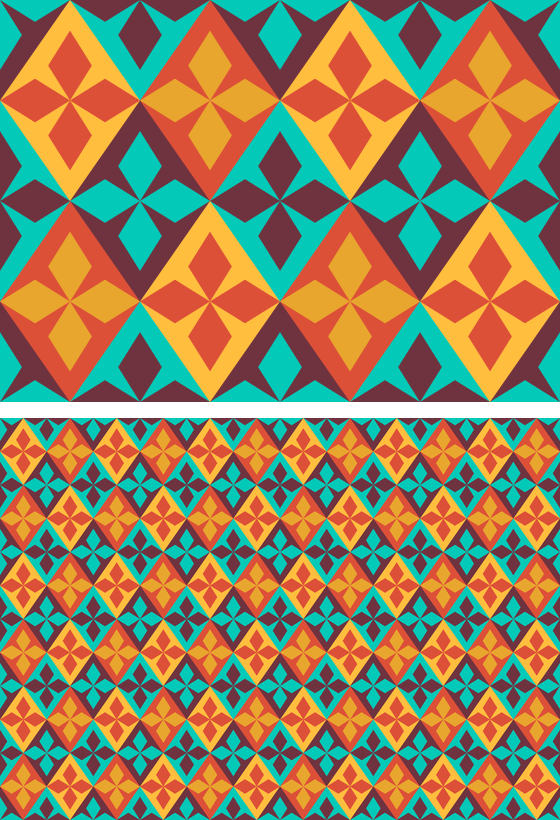
Top: one tile. Bottom: repeated 3 by 3.
Give the GLSL for this pattern, as a Shadertoy shader.

```glsl
// Harlequin lattice of tall diamonds, each holding a four-petal flower.
// A sheared floor() finds the diamond around a point; row and column parity
// choose its colours, and a grid of subsamples smooths every edge.

const vec2 REPEATS = vec2(4.0, 2.0);         // diamonds across and down
const float DIAMOND_ASPECT = 1.4375;         // diamond height over width
const float PETAL_HALF_LENGTH = 0.25;        // in diamond widths
const float PETAL_HALF_WIDTH = 0.15625;
const int SUBSAMPLES = 5;

const vec3 TEAL   = vec3(0.01, 0.79, 0.72);
const vec3 MAROON = vec3(0.435, 0.20, 0.25);
const vec3 RED    = vec3(0.867, 0.314, 0.22);
const vec3 YELLOW = vec3(1.0, 0.745, 0.243);
const vec3 OCHRE  = vec3(0.91, 0.65, 0.18);

// Centre of the unit diamond that contains p
vec2 diamondCentre(vec2 p) {
    vec2 id = floor(vec2(p.x + p.y, p.y - p.x) + 0.5);
    return 0.5 * vec2(id.x - id.y, id.x + id.y);
}

// Rhombus running along y from the origin, for d in the first quadrant
bool insidePetal(vec2 d) {
    return d.x / PETAL_HALF_WIDTH
         + abs(d.y - PETAL_HALF_LENGTH) / PETAL_HALF_LENGTH < 1.0;
}

bool insideFlower(vec2 d) {
    d = abs(d);
    return insidePetal(d) || insidePetal(d.yx);
}

vec3 latticeColour(vec2 p) {
    vec2 centre = diamondCentre(p);
    vec2 cell = floor(centre);
    bool warm = fract(centre.x) > 0.25;
    bool odd = mod(cell.x + cell.y, 2.0) > 0.5;
    bool flower = insideFlower((p - centre) * vec2(1.0, DIAMOND_ASPECT));

    // Neighbours of one family swap ground and flower colours
    if (!warm) return odd != flower ? TEAL : MAROON;
    if (odd) return flower ? RED : YELLOW;
    return flower ? OCHRE : RED;
}

void mainImage(out vec4 fragColor, in vec2 fragCoord) {
    vec3 sum = vec3(0.0);
    for (int j = 0; j < SUBSAMPLES; j++) {
        for (int i = 0; i < SUBSAMPLES; i++) {
            vec2 offset = (vec2(i, j) + 0.5) / float(SUBSAMPLES) - 0.5;
            sum += latticeColour((fragCoord + offset) / iResolution.xy * REPEATS);
        }
    }
    fragColor = vec4(sum / float(SUBSAMPLES * SUBSAMPLES), 1.0);
}
```
